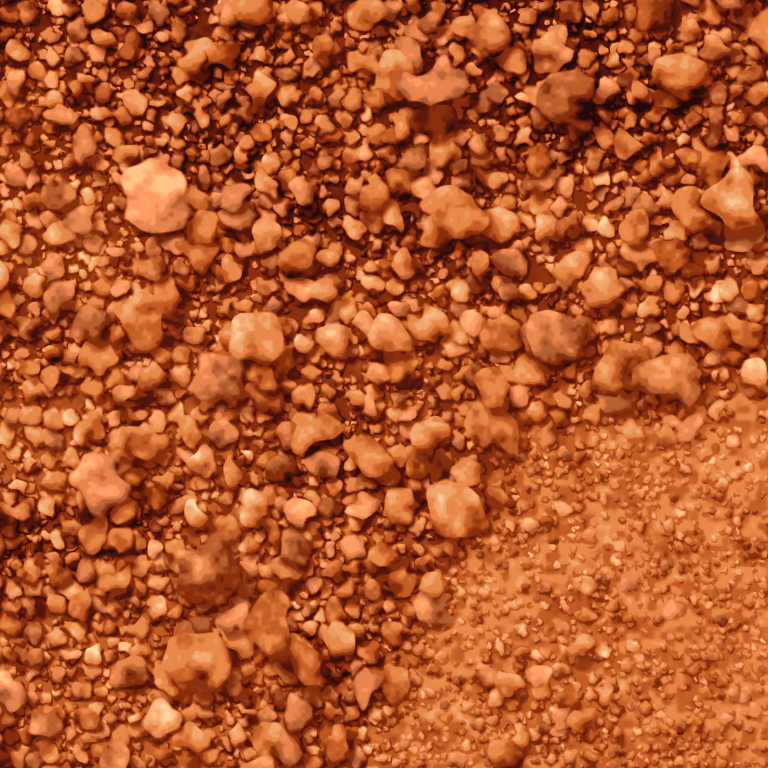
This texture is drawn by a Shadertoy shader. Its source:

```glsl
const vec3 BLACK = vec3(0.13, 0.04, 0.03);
const vec3 DEEP = vec3(0.33, 0.08, 0.04);
const vec3 RUST = vec3(0.54, 0.18, 0.05);
const vec3 CLAY = vec3(0.77, 0.36, 0.14);
const vec3 ORANGE = vec3(0.91, 0.53, 0.28);
const vec3 PALE = vec3(0.94, 0.65, 0.43);
const vec3 CREAM = vec3(0.98, 0.86, 0.66);
const vec3 DUST = vec3(1.48, 0.82, 0.52);

float hash(vec2 p) {
    vec3 h = fract(p.xyx * 0.1031);
    h += dot(h, h.yzx + 33.33);
    return fract((h.x + h.y) * h.z);
}

vec2 hash2(vec2 p) {
    return vec2(hash(p + 17.3), hash(p + 71.9));
}

float noise(vec2 p) {
    vec2 cell = floor(p), f = fract(p);
    f = f * f * (3.0 - 2.0 * f);
    float low = mix(hash(cell), hash(cell + vec2(1, 0)), f.x);
    float high = mix(hash(cell + vec2(0, 1)), hash(cell + vec2(1, 1)), f.x);
    return mix(low, high, f.y);
}

float fbm(vec2 p) {
    return 0.55 * noise(p) + 0.3 * noise(p * 2.1 + 9.0) + 0.15 * noise(p * 4.3 + 23.0);
}

// 1 among loose stones, 0 on the fine sand in the lower right
float coarseness(vec2 uv) {
    float reach = length(uv - vec2(1.0, 0.0)) + 0.2 * (fbm(uv * 9.0) - 0.5);
    float cluster = 0.5 * smoothstep(0.13, 0.03, length(uv - vec2(0.71, 0.11)));
    return max(smoothstep(0.42, 0.58, reach), cluster);
}

// Rounded octagon: about 1 on the outline
float stoneShape(vec2 q) {
    vec2 a = abs(q);
    float octagon = max(max(a.x, a.y), 0.74 * (a.x + a.y));
    return mix(length(q), octagon, 0.6);
}

// Scatters lit stones over a ground; state holds tone and dustiness
vec2 stoneLayer(vec2 state, vec2 uv, float cells, float sandDensity, float rockDensity) {
    vec2 p = uv * cells;
    p += 0.42 * (vec2(noise(p * 2.4 + cells), noise(p * 2.4 + cells + 40.0)) - 0.5);
    float grain = fbm(uv * 42.0 + cells) - 0.5;
    float shadowDepth = mix(0.28, 0.68, coarseness(uv));

    for (int j = -1; j <= 1; j++)
    for (int i = -1; i <= 1; i++) {
        vec2 id = floor(p) + vec2(i, j);
        vec2 seed = id + cells * 3.7;
        float density = mix(sandDensity, rockDensity, coarseness((id + 0.5) / cells));
        if (hash(seed) > density) continue;

        vec2 offset = p - id - 0.2 - 0.6 * hash2(seed);
        vec2 size = hash2(seed + 5.1);
        vec2 look = hash2(seed + 11.7);
        float radius = mix(0.34, 0.6, size.x);
        float angle = 6.2832 * hash(seed + 29.0);
        float c = cos(angle), s = sin(angle);
        vec2 q = mat2(c, -s, s, c) * offset / (radius * vec2(1.0, mix(0.65, 1.0, size.y)));
        float d = stoneShape(q);

        // Shadow cast down and to the right
        float shade = smoothstep(1.3, 0.65, length(offset - vec2(0.1, -0.17)) / radius);
        state.x = mix(state.x, -0.06, shadowDepth * shade);

        // Stone lit from the upper left
        float soft = min(0.6, 0.0038 * cells / radius);
        float cover = 1.0 - smoothstep(1.0 - soft, 1.0 + 0.5 * soft, d);
        float slope = dot(offset / radius, vec2(-0.28, 0.62));
        float pale = smoothstep(0.92, 0.96, look.y);
        float tone = mix(0.52, 0.88, look.x) + 0.22 * pale + 0.44 * slope;
        tone += 1.1 * grain - 0.22 * d * d * d;
        state = mix(state, vec2(tone, look.y), cover);
    }
    return state;
}

vec3 soilColor(float tone, float dust) {
    vec3 color = mix(BLACK, DEEP, smoothstep(-0.1, 0.06, tone));
    color = mix(color, RUST, smoothstep(0.06, 0.22, tone));
    color = mix(color, CLAY, smoothstep(0.26, 0.48, tone));
    color = mix(color, ORANGE, smoothstep(0.5, 0.74, tone));
    color = mix(color, PALE, smoothstep(0.8, 0.97, tone));
    color = mix(color, CREAM, smoothstep(1.0, 1.3, tone));
    float luma = dot(color, vec3(0.299, 0.587, 0.114));
    float powder = smoothstep(0.35, 1.0, dust) * smoothstep(0.2, 0.5, tone);
    return mix(color, luma * DUST, 0.65 * powder);
}

void mainImage(out vec4 fragColor, in vec2 fragCoord) {
    vec2 uv = fragCoord / iResolution.y;
    float coarse = coarseness(uv);

    // Sand, sinking to dark gaps between the stones
    float sand = 0.6 + 0.5 * (noise(uv * 105.0) - 0.5) + 0.5 * (fbm(uv * 28.0) - 0.5);
    float gap = mix(0.38, 0.1, smoothstep(0.1, 0.9, uv.y));
    vec2 state = vec2(mix(sand, gap, 0.85 * coarse), 0.45);

    // Stones from grit to large lumps
    state = stoneLayer(state, uv, 92.0, 0.55, 0.4);
    state = stoneLayer(state, uv, 58.0, 0.22, 0.75);
    state = stoneLayer(state, uv, 36.0, 0.04, 0.78);
    state = stoneLayer(state, uv, 22.0, 0.0, 0.46);
    state = stoneLayer(state, uv, 13.0, 0.0, 0.22);

    // Broad patches of light and shade, darker toward the top
    float patches = 0.3 * (fbm(uv * 7.0 + 3.0) - 0.5) - 0.07 * smoothstep(0.6, 1.0, uv.y);
    fragColor = vec4(soilColor(state.x + patches + 0.03, state.y), 1.0);
}
```
